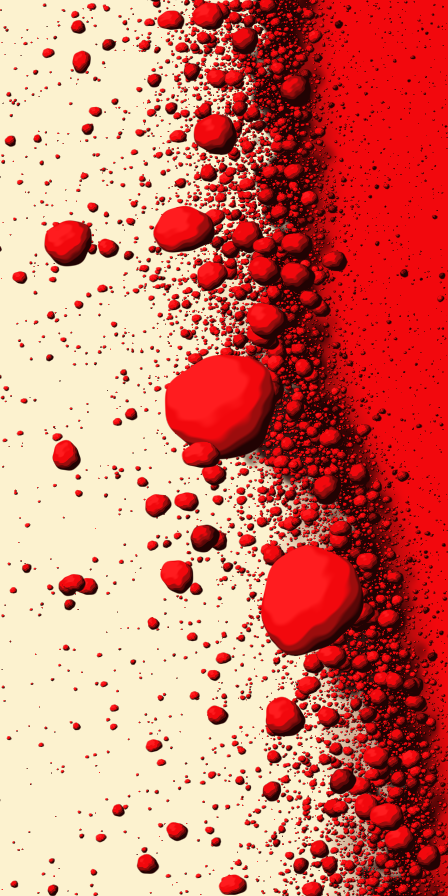
Reproduce this background procedurally as a Shadertoy shader.

```glsl
// A diagonal drift of red rubble between a cream field and a red field.
// Jittered cell grids scatter the small stones, thinning away from a curved
// spine; large boulders are wobbly ellipses. All stones share banded lighting.

const vec3 CREAM = vec3(0.99, 0.95, 0.81);
const vec3 TAN = vec3(0.74, 0.56, 0.48);
const vec3 RED = vec3(0.95, 0.03, 0.05);
const vec3 CRIMSON = vec3(0.61, 0.05, 0.05);
const vec3 MAROON = vec3(0.35, 0.03, 0.03);
const vec3 SOOT = vec3(0.13, 0.01, 0.01);

vec3 hash3(vec2 p) {
    vec3 q = vec3(dot(p, vec2(127.1, 311.7)), dot(p, vec2(269.5, 183.3)), dot(p, vec2(419.2, 371.9)));
    return fract(sin(q) * 43758.545);
}

// Signed horizontal distance from the middle of the drift
float fromSpine(vec2 p) {
    return p.x - mix(0.86, 0.6, smoothstep(0.3, 1.5, p.y)) - 0.012 * sin(9.0 * p.y);
}

float ragged(vec2 p) {
    return sin(31.0 * p.y + 3.0 * sin(23.0 * p.x)) * 0.5
         + sin(67.0 * p.y - 41.0 * p.x) * 0.3 + sin(113.0 * p.x + 89.0 * p.y) * 0.2;
}

// Draws one stone; light shifts it towards the bright or dark bands
void stone(inout vec3 col, vec2 p, vec2 centre, vec2 radius, float seed, float light) {
    vec2 q = (p - centre) / radius;
    if (dot(q, q) > 2.0) return;
    float a = atan(q.y, q.x);
    float rim = 1.0 + 0.07 * sin(2.0 * a + seed) + 0.05 * sin(3.0 * a + seed * 2.3)
              + 0.02 * sin(7.0 * a + seed * 4.1);
    q /= rim;
    float d = length(q);
    float soft = 0.8 / (iResolution.x * min(radius.x, radius.y));
    vec3 normal = vec3(q, sqrt(max(0.0, 1.0 - d * d)));
    float lit = dot(normal, normalize(vec3(-0.45, 0.5, 0.75))) + light;
    lit += 0.05 * sin(7.0 * q.x + 4.0 * q.y + seed) + 0.04 * sin(13.0 * q.y - 9.0 * q.x + seed);
    vec3 tone = mix(SOOT, MAROON, smoothstep(-0.1, 0.05, lit));
    tone = mix(tone, CRIMSON, smoothstep(0.12, 0.24, lit));
    tone = mix(tone, RED, smoothstep(0.36, 0.48, lit));
    tone += vec3(0.05, 0.08, 0.07) * smoothstep(0.7, 0.85, lit);
    col = mix(col, tone, 1.0 - smoothstep(1.0 - soft, 1.0 + soft, d));
}

// Scatters stones over a grid with the given cells per canvas width
void scatter(inout vec3 col, vec2 p, float cells) {
    vec2 home = floor(p * cells);
    for (int j = -1; j <= 1; j++)
    for (int i = -1; i <= 1; i++) {
        vec2 cell = home + vec2(i, j);
        vec3 h = hash3(cell + cells * 1.7);
        vec3 g = hash3(cell.yx + cells * 3.1);
        vec2 centre = (cell + 0.15 + 0.7 * h.xy) / cells;
        float d = fromSpine(centre);
        float fine = smoothstep(25.0, 80.0, cells);
        float density = d < 0.0
            ? 0.85 * exp(-d * d / 0.022) + 0.24 * exp(d / 0.3)
            : 0.95 * exp(-d * d / 0.013) + 0.13 * fine;
        if (h.z > density) continue;
        float size = mix(0.13, 0.46, g.x * g.x) / cells;
        size *= mix(1.0, 0.55, smoothstep(0.1, 0.2, d));
        float shade = -0.05 - 0.45 * g.y * g.y - 0.3 * smoothstep(-0.08, 0.06, d) * g.z
                    - 0.3 * smoothstep(0.08, 0.2, d);
        stone(col, p, centre, size * vec2(1.0 + 0.25 * g.z, 1.0), 6.28 * g.y, shade);
    }
}

void mainImage(out vec4 fragColor, in vec2 fragCoord) {
    vec2 p = fragCoord / iResolution.x;
    p.y *= 2.0 * iResolution.x / iResolution.y;
    float d = fromSpine(p);
    float rough = ragged(p);

    // Cream ground, dusty shade, dark core and red ground
    vec3 col = mix(CREAM, TAN, 0.85 * smoothstep(-0.16, -0.03, d + 0.03 * rough)
             * (1.0 - smoothstep(1.0, 1.5, p.y)));
    col = mix(col, SOOT, smoothstep(-0.035, 0.0, d + 0.05 * rough));
    vec3 redGround = mix(CRIMSON, RED, smoothstep(0.06, 0.17, d));
    col = mix(col, redGround, smoothstep(0.05, 0.13, d + 0.03 * rough));

    // Cast shade beside the two largest boulders
    col = mix(col, SOOT, 0.9 * smoothstep(1.1, 0.8, length((p - vec2(0.65, 1.03)) / vec2(0.1, 0.1)) + 0.2 * rough));
    col = mix(col, SOOT, 0.9 * smoothstep(1.1, 0.8, length((p - vec2(0.81, 0.58)) / vec2(0.1, 0.13)) + 0.2 * rough));

    // Rubble, from dust up to pebbles
    for (int i = 0; i < 6; i++) scatter(col, p, floor(110.0 * pow(0.67, float(i))));

    // Boulders
    stone(col, p, vec2(0.41, 1.487), vec2(0.064, 0.054), 1.0, 0.0);
    stone(col, p, vec2(0.153, 1.458), vec2(0.056, 0.048), 5.2, -0.08);
    stone(col, p, vec2(0.482, 1.70), vec2(0.045, 0.048), 2.0, -0.2);
    stone(col, p, vec2(0.596, 1.284), vec2(0.044, 0.04), 3.0, -0.15);
    stone(col, p, vec2(0.495, 1.094), vec2(0.132, 0.109), 5.0, 0.12);
    stone(col, p, vec2(0.45, 0.984), vec2(0.04, 0.031), 1.6, -0.05);
    stone(col, p, vec2(0.693, 0.661), vec2(0.108, 0.125), 0.7, 0.14);
    stone(col, p, vec2(0.148, 0.982), vec2(0.032), 4.0, -0.1);
    stone(col, p, vec2(0.396, 0.714), vec2(0.035, 0.038), 2.6, 0.0);
    stone(col, p, vec2(0.352, 0.872), vec2(0.028, 0.026), 0.4, -0.1);
    stone(col, p, vec2(0.635, 0.398), vec2(0.045, 0.042), 3.7, -0.12);
    stone(col, p, vec2(0.182, 1.862), vec2(0.021, 0.024), 5.5, -0.15);
    stone(col, p, vec2(0.52, 0.024), vec2(0.029, 0.024), 1.2, 0.0);
    stone(col, p, vec2(0.865, 0.177), vec2(0.036, 0.032), 2.2, -0.1);

    fragColor = vec4(col, 1.0);
}
```
